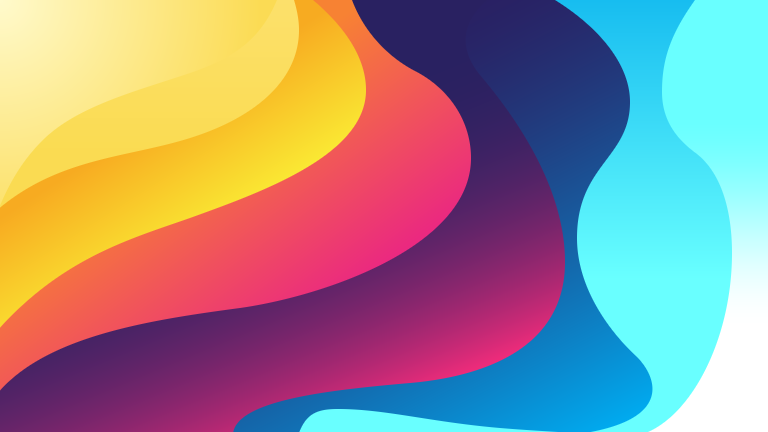
A Shadertoy shader for this background:

```glsl
// Layered flowing waves: warm yellows, pink, purple and blue over a cyan ground.

// Design space: 7.68 wide, 4.32 high, y pointing down.
const vec2 CANVAS = vec2(7.68, 4.32);

vec2 bezier(vec2 a, vec2 b, vec2 c, vec2 d, float t) {
    float s = 1.0 - t;
    return s*s*s*a + 3.0*s*s*t*b + 3.0*s*t*t*c + t*t*t*d;
}

// Signed distance (negative on the left) to a chain of four cubics with rising y
float edge(vec2 p, vec2 k[13]) {
    int i = 0;
    for (int s = 0; s < 3; s++) if (p.y > k[i + 3].y) i += 3;
    vec2 a = k[i], b = k[i + 1], c = k[i + 2], d = k[i + 3];

    // Bisect for the parameter at this height
    float lo = 0.0, hi = 1.0;
    for (int n = 0; n < 16; n++) {
        float mid = 0.5*(lo + hi);
        if (bezier(a, b, c, d, mid).y < p.y) lo = mid; else hi = mid;
    }
    float t = 0.5*(lo + hi), s = 1.0 - t;
    vec2 tangent = s*s*(b - a) + 2.0*s*t*(c - b) + t*t*(d - c);
    float slant = max(tangent.y / max(length(tangent), 1e-4), 0.03);
    return (p.x - bezier(a, b, c, d, t).x) * slant;
}

// Linear gradient position: 0 at the start, growing along the slope
float ramp(vec2 p, vec2 start, vec2 slope) {
    return clamp(dot(p - start, slope), 0.0, 1.0);
}

// Lay a colour over the part left of an edge
void cover(inout vec3 col, vec3 paint, float dist) {
    float pixel = CANVAS.y / iResolution.y;
    col = mix(col, paint, clamp(0.5 - dist/pixel, 0.0, 1.0));
}

void mainImage(out vec4 fragColor, in vec2 fragCoord) {
    vec2 uv = fragCoord / iResolution.xy;
    vec2 p = vec2(uv.x, 1.0 - uv.y) * CANVAS;
    vec3 cyan = vec3(0.41, 1.0, 1.0);

    // Ground: cyan fading to white
    vec3 col = mix(cyan, vec3(1.0), smoothstep(1.1, 3.3, p.y));

    // Sky blue to cyan band
    cover(col, mix(vec3(0.09, 0.74, 0.94), cyan, ramp(p, vec2(0.0), vec2(0.0, 0.36))),
        edge(p, vec2[13](vec2(6.95, 0.0), vec2(6.70, 0.35), vec2(6.62, 0.60), vec2(6.62, 0.92),
            vec2(6.62, 1.25), vec2(6.82, 1.43), vec2(6.97, 1.54),
            vec2(7.22, 1.74), vec2(7.32, 2.12), vec2(7.32, 2.53),
            vec2(7.32, 3.40), vec2(6.90, 4.20), vec2(6.40, 4.35))));

    // Navy to azure wave
    float azure = pow(ramp(p, vec2(4.5, 0.2), vec2(0.104, 0.203)), 1.4);
    cover(col, mix(vec3(0.16, 0.13, 0.39), vec3(0.0, 0.67, 0.94), azure),
        edge(p, vec2[13](vec2(5.55, 0.0), vec2(6.00, 0.28), vec2(6.30, 0.65), vec2(6.30, 1.02),
            vec2(6.30, 1.58), vec2(5.77, 1.65), vec2(5.77, 2.38),
            vec2(5.77, 2.90), vec2(6.12, 3.34), vec2(6.37, 3.57),
            vec2(6.55, 3.75), vec2(6.75, 4.18), vec2(5.85, 4.33))));

    // Cyan swell along the bottom, with the axes swapped
    cover(col, cyan,
        -edge(p.yx, vec2[13](vec2(4.60, 2.92), vec2(4.17, 3.00), vec2(4.09, 3.10), vec2(4.09, 3.38),
            vec2(4.09, 3.85), vec2(4.22, 4.30), vec2(4.28, 5.00),
            vec2(4.305, 5.30), vec2(4.32, 5.60), vec2(4.34, 5.90),
            vec2(4.36, 6.20), vec2(4.40, 6.60), vec2(4.50, 7.00))));

    // Indigo to magenta wave
    float magenta = pow(ramp(p, vec2(4.0, 0.6), vec2(0.122, 0.294)), 2.3);
    cover(col, mix(vec3(0.16, 0.13, 0.38), vec3(0.93, 0.17, 0.48), magenta),
        edge(p, vec2[13](vec2(4.87, 0.0), vec2(4.62, 0.22), vec2(4.58, 0.48), vec2(4.80, 0.75),
            vec2(5.25, 1.28), vec2(5.65, 1.95), vec2(5.65, 2.62),
            vec2(5.65, 3.45), vec2(4.90, 3.76), vec2(4.10, 3.83),
            vec2(3.30, 3.90), vec2(2.36, 4.00), vec2(2.33, 4.34))));

    // Orange to pink wave
    cover(col, mix(vec3(0.97, 0.51, 0.20), vec3(0.92, 0.16, 0.50), ramp(p, vec2(3.5, 0.1), vec2(0.26, 0.36))),
        edge(p, vec2[13](vec2(3.52, 0.0), vec2(3.64, 0.32), vec2(3.88, 0.57), vec2(4.15, 0.71),
            vec2(4.50, 0.89), vec2(4.71, 1.22), vec2(4.71, 1.58),
            vec2(4.71, 2.46), vec2(3.25, 2.96), vec2(2.40, 3.08),
            vec2(1.50, 3.20), vec2(0.45, 3.36), vec2(-0.03, 3.94))));

    // Amber to yellow wave
    cover(col, mix(vec3(0.97, 0.67, 0.13), vec3(0.98, 0.91, 0.20), ramp(p, vec2(3.1, 0.2), vec2(0.44, 0.69))),
        edge(p, vec2[13](vec2(3.13, 0.0), vec2(3.45, 0.27), vec2(3.66, 0.58), vec2(3.66, 0.90),
            vec2(3.66, 1.55), vec2(2.62, 1.92), vec2(1.90, 2.18),
            vec2(1.30, 2.39), vec2(0.62, 2.58), vec2(-0.03, 3.31),
            vec2(-0.1, 3.4), vec2(-0.2, 3.5), vec2(-0.3, 3.6))));

    // Pale yellow wave
    cover(col, mix(vec3(0.99, 0.88, 0.42), vec3(0.98, 0.86, 0.32), ramp(p, vec2(0.0), vec2(0.0, 0.65))),
        edge(p, vec2[13](vec2(2.94, 0.0), vec2(2.97, 0.10), vec2(2.99, 0.20), vec2(2.99, 0.30),
            vec2(2.99, 0.80), vec2(2.55, 1.20), vec2(1.80, 1.41),
            vec2(1.20, 1.58), vec2(0.55, 1.60), vec2(-0.04, 2.11),
            vec2(-0.1, 2.2), vec2(-0.2, 2.3), vec2(-0.3, 2.4))));

    // Cream glow in the corner
    cover(col, mix(vec3(1.0, 0.98, 0.80), vec3(0.985, 0.86, 0.33), min(length(p)/2.6, 1.0)),
        edge(p, vec2[13](vec2(2.77, 0.0), vec2(2.62, 0.35), vec2(2.40, 0.56), vec2(1.90, 0.73),
            vec2(1.40, 0.90), vec2(0.80, 1.05), vec2(0.45, 1.38),
            vec2(0.22, 1.60), vec2(0.08, 1.85), vec2(-0.03, 2.13),
            vec2(-0.1, 2.2), vec2(-0.2, 2.3), vec2(-0.3, 2.4))));

    fragColor = vec4(col, 1.0);
}
```
